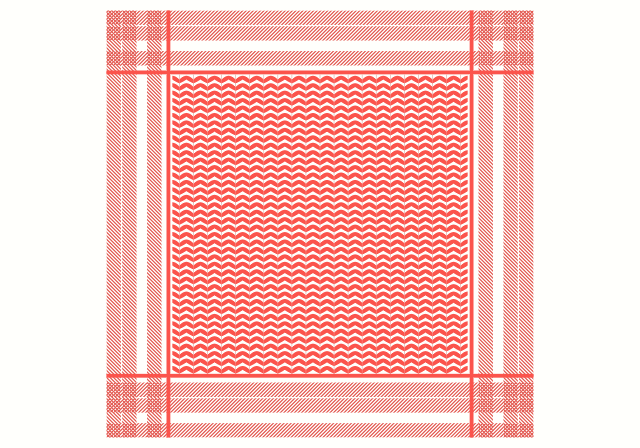
Give the GLSL for this pattern, as a WebGL 2 fragment shader.

```glsl
#version 300 es
precision highp float;
// A square red and white woven scarf: leafy chevrons framed by hatched bands.

uniform vec2 u_resolution;
out vec4 fragColor;

float pixelSize;

// Antialiased coverage of the interval [lo, hi].
float band(float x, float lo, float hi) {
    return clamp((x - lo) / pixelSize + 0.5, 0.0, 1.0)
         * clamp((hi - x) / pixelSize + 0.5, 0.0, 1.0);
}

float box(vec2 p, vec2 lo, vec2 hi) {
    return band(p.x, lo.x, hi.x) * band(p.y, lo.y, hi.y);
}

// Three border strips: a close pair, then a separate one.
float strips(float x) {
    return band(x, 0.0, 17.4) + band(x, 18.9, 36.1) + band(x, 48.7, 66.0);
}

// Diagonal threads, measured along one axis.
float hatch(float t) {
    float period = 4.25;
    float d = abs(fract(t / period) - 0.5) * period;
    float soft = pixelSize * 0.75;
    return 1.0 - smoothstep(1.05 - soft, 1.05 + soft, d);
}

// Rows of paired leaves meeting in pointed valleys and rounded peaks.
float chevrons(vec2 p) {
    float columnWidth = 354.0 / 21.0;
    float rowHeight = 8.92;
    float u = abs(fract((p.x - 79.0) / columnWidth) - 0.5) * 2.0;
    float drop = 4.6 * (1.0 - u) * (1.0 - 0.35 * u);
    float y = p.y - 80.6 - drop;
    float row = clamp(round(y / rowHeight), 0.0, 39.0);
    float thickness = 2.3 + 0.65 * sin(3.14159 * u);
    float leaf = band(y - row * rowHeight, -thickness, thickness);
    // A narrow slit separates the two leaves at each valley.
    float slit = band(u * columnWidth * 0.5, -0.35, 0.35);
    return leaf * (1.0 - 0.45 * slit);
}

// Fine stems running down through the valleys.
float stems(vec2 p) {
    float columnWidth = 354.0 / 21.0;
    float x = (fract((p.x - 79.0) / columnWidth) - 0.5) * columnWidth;
    return band(x, -0.4, 0.4);
}

void main() {
    // The cloth spans 0 to 512 on both axes, with y pointing down.
    pixelSize = 537.0 / u_resolution.y;
    vec2 p = (gl_FragCoord.xy - 0.5 * u_resolution) * pixelSize;
    p = vec2(p.x, -p.y) + 256.0;

    vec3 red = vec3(0.985, 0.33, 0.30);
    vec3 thread = vec3(0.89, 0.36, 0.33);
    vec3 color = vec3(1.0, 1.0, 0.99);
    float cloth = box(p, vec2(0.0), vec2(512.0));

    // Hatched borders; side strips mirror, end strips repeat.
    float sides = strips(min(p.x, 512.0 - p.x)) * hatch(p.x - p.y);
    float ends = strips(p.y < 256.0 ? p.y : p.y - 446.0) * hatch(p.x + p.y);
    color = mix(color, thread, cloth * clamp(max(sides, ends), 0.0, 1.0));

    // Chevron field.
    float field = box(p, vec2(79.0, 77.0), vec2(433.0, 436.0));
    color = mix(color, vec3(0.85, 0.58, 0.56), 0.75 * field * stems(p));
    color = mix(color, red, field * chevrons(p));

    // Solid bars crossing the whole cloth.
    vec2 bars = vec2(band(p.x, 72.0, 76.6) + band(p.x, 435.4, 440.0),
                     band(p.y, 72.0, 76.6) + band(p.y, 435.6, 440.2));
    color = mix(color, red, cloth * max(bars.x, bars.y));

    fragColor = vec4(color, 1.0);
}
```
